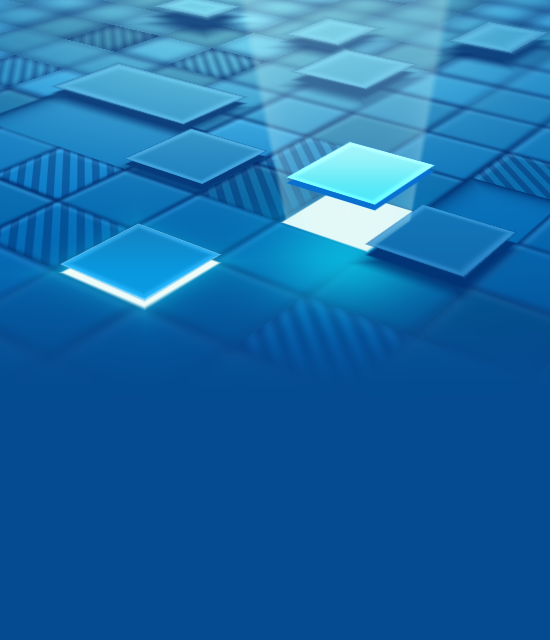
Reproduce this background procedurally as a Shadertoy shader.

```glsl
// Blue plaza of square tiles seen in perspective, fading into a plain lower half.
// Screen points map to grid cells through two vanishing points; raised tiles are
// rectangles in cell space with offset sides, shadows, focus blur and a light beam.

#define HORIZON 1.456
#define CELL_SIZE 0.112
#define FOCUS_Y 0.70
#define BLUR 0.13
#define GAP_WIDTH 0.0022
#define STRIPES 4.5
#define DEEP vec3(0.015, 0.295, 0.57)
#define MID vec3(0.02, 0.42, 0.70)
#define PALE vec3(0.47, 0.82, 0.90)
#define SHADE vec3(0.0, 0.15, 0.40)
#define CYAN vec3(0.04, 0.74, 0.88)
#define WHITE vec3(0.93, 0.985, 0.975)

// Raised tiles from back to front, as low and high cell corners
const vec4 TILES[7] = vec4[7](
    vec4(5.25, 6.1, 6.1, 7.2), vec4(6.5, 1.5, 7.8, 2.45), vec4(5.28, 3.65, 6.4, 4.55),
    vec4(3.86, 2.33, 5.15, 3.45), vec4(1.41, 3.37, 2.62, 5.56),
    vec4(0.215, 2.11, 1.35, 3.2), vec4(0.12, -0.9, 1.2, 0.08));
const float HEIGHTS[7] = float[7](0.016, 0.013, 0.012, 0.013, 0.010, 0.009, 0.017);
const vec4 RECESSES[2] = vec4[2](vec4(0.0, 3.0, 1.4, 5.35), vec4(1.0, -1.0, 2.1, 0.0));
const vec2 STRIPED[9] = vec2[9](vec2(0, 1), vec2(-1, 3), vec2(-2, -1), vec2(-2, 2),
    vec2(3, 4), vec2(2, -1), vec2(1, 1), vec2(1, 6), vec2(3, 6));

float hash(vec2 n) { return fract(sin(dot(n, vec2(41.3, 289.1))) * 4375.5); }

vec2 toCell(vec2 p) {
    vec2 plane = vec2(p.x + 1.922, 1.758 - p.x) / (HORIZON - p.y);
    return (plane - vec2(2.94, 1.395)) / vec2(0.325, 0.258);
}

float cellWidth(vec2 p) { return CELL_SIZE * (HORIZON - p.y); }

float focusBlur(vec2 p) { return 0.0012 + BLUR * (p.y - FOCUS_Y) * (p.y - FOCUS_Y); }

float rectDistance(vec2 p, vec4 r) {
    vec2 d = abs(toCell(p) - 0.5 * (r.xy + r.zw)) - 0.5 * (r.zw - r.xy);
    return cellWidth(p) * max(d.x, d.y);
}

float cover(float d, float soft) { return 1.0 - smoothstep(-soft, soft, d); }

vec3 ambient(vec2 p) {
    float offset = (p.x - 0.40) / 0.52;
    float spread = exp(-offset * offset);
    vec3 c = mix(DEEP, MID, smoothstep(0.36, 0.72, p.y));
    return mix(c, PALE, spread * smoothstep(0.62, 1.04, p.y));
}

// Gaussian line profile, weaker as focus blur widens it
float softLine(float d, float soft) {
    float w = GAP_WIDTH + soft;
    return exp(-d * d / (w * w)) * (0.35 + 0.65 * GAP_WIDTH / w);
}

vec3 floorColor(vec2 p, float soft) {
    vec2 q = toCell(p), id = floor(q), seam = floor(q + 0.5);
    vec3 c = ambient(p);
    vec3 lit = c * (0.88 + 0.24 * hash(id));
    float striped = 0.0;
    for (int i = 0; i < 9; i++)
        striped = max(striped, 1.0 - step(0.5, distance(id, STRIPED[i])));
    float wave = abs(fract((q.x - q.y) * STRIPES) - 0.5) - 0.25;
    float bar = cover(wave * cellWidth(p) / STRIPES, soft * 0.8);
    lit = mix(lit, mix(lit, SHADE, 0.42), striped * bar);
    // Gaps with a lit lip on the near side
    vec2 d = (q - seam) * cellWidth(p);
    vec2 power = 0.35 + 0.6 * vec2(hash(vec2(seam.x, id.y)), hash(vec2(id.x, seam.y) + 7.0));
    lit += 0.13 * softLine(d.x + 0.005, soft) * power.x;
    lit += 0.13 * softLine(d.y + 0.005, soft) * power.y;
    lit = mix(lit, SHADE, softLine(d.x, soft) * power.x);
    lit = mix(lit, SHADE, softLine(d.y, soft) * power.y);
    // Sunken areas, shaded under their far edges
    for (int i = 0; i < 2; i++) {
        vec4 r = RECESSES[i];
        float inside = cover(rectDistance(p, r), soft);
        vec2 wall = max(r.zw - q, 0.0) * cellWidth(p);
        float shadow = exp(-min(wall.x, wall.y) / 0.010);
        lit = mix(lit, mix(c * 1.04, SHADE, 0.85 * shadow), inside);
    }
    return mix(c, lit, smoothstep(0.37, 0.53, p.y));
}

void drawTile(inout vec3 col, vec2 p, vec4 r, float height, vec3 face, vec3 side, float soft) {
    float top = rectDistance(p, r);
    float base = rectDistance(p + vec2(0.0, height), r);
    col = mix(col, side, cover(min(top, base), soft));
    col = mix(col, face, cover(top, soft));
    col += 0.16 * softLine(top + GAP_WIDTH, soft) * step(top, 0.0);
}

void mainImage(out vec4 fragColor, in vec2 fragCoord) {
    vec2 p = fragCoord / iResolution.y;
    vec2 q = toCell(p);
    float soft = max(focusBlur(p), 0.8 / iResolution.y);
    vec3 col = floorColor(p, soft);

    // Glowing opening and the light it spills forward
    vec2 spill = (p - vec2(0.54, 0.595)) / vec2(0.125, 0.075);
    col = mix(col, CYAN, 0.85 * exp(-dot(spill, spill)));
    col = mix(col, WHITE, cover(rectDistance(p, vec4(0.0, 0.0, 1.0, 0.95)), soft));

    // Raised tiles with soft shadows
    for (int i = 0; i < 7; i++) {
        float h = HEIGHTS[i];
        float shadowDist = rectDistance(p + vec2(0.004, 1.7 * h), TILES[i]);
        col = mix(col, SHADE, 0.72 * cover(shadowDist, soft + 0.010));
        vec3 face = mix(ambient(p), PALE, 0.10 + 0.10 * smoothstep(0.75, 0.95, p.y));
        drawTile(col, p, TILES[i], h, face, mix(SHADE, ambient(p), 0.25), soft);
    }

    // Beam widening upward from the opening
    float rise = (p.y - 0.655) / 0.345;
    float beamEdge = min(p.x - mix(0.447, 0.378, rise), mix(0.641, 0.700, rise) - p.x);
    float beam = cover(-beamEdge, 0.003 + 0.008 * max(rise, 0.0));
    beam *= cover(-min(q.x, q.y) * cellWidth(p), soft);
    float rim = exp(-max(beamEdge, 0.0) / 0.035);
    col = mix(col, vec3(0.75, 0.95, 0.97), beam * (0.20 + 0.16 * rim));

    // Low tile lit from beneath
    vec4 lamp = vec4(-1.9, 1.015, -0.88, 2.01);
    float halo = rectDistance(p + vec2(0.0, 0.012), lamp);
    col = mix(col, CYAN, 0.5 * exp(-max(halo, 0.0) / 0.016));
    vec3 lampFace = mix(vec3(0.03, 0.60, 0.88), vec3(0.07, 0.52, 0.77), smoothstep(0.56, 0.65, p.y));
    drawTile(col, p, lamp, 0.013, lampFace, WHITE, soft * 0.7);

    // Bright tile floating in the beam
    vec4 hover = vec4(0.9, 0.45, 2.16, 1.52);
    vec3 glow = mix(vec3(0.32, 0.91, 0.97), vec3(0.62, 0.96, 0.98), smoothstep(0.69, 0.77, p.y));
    drawTile(col, p, hover, 0.009, glow, vec3(0.03, 0.44, 0.82), soft);

    fragColor = vec4(clamp(col, 0.0, 1.0), 1.0);
}
```
